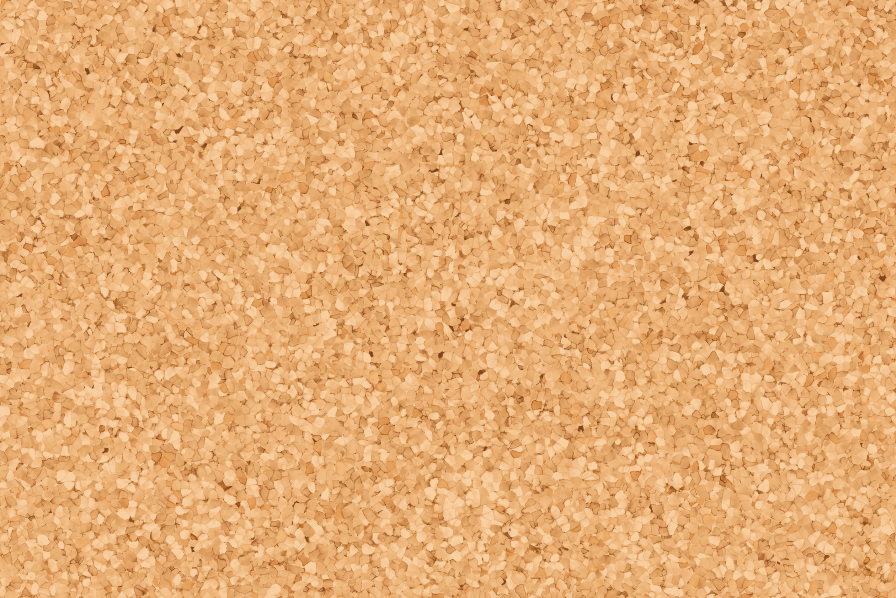
Give the GLSL for this texture, as a WebGL 2 fragment shader.

```glsl
#version 300 es
precision highp float;
precision highp int;
// Pressed cork board: angular chips scattered over a bed of finer crumbs.
// Both layers are jittered cells with a stretched octagonal metric; a tone
// per grain, minus the shadow in the gaps, is looked up in a cork colour ramp.

uniform vec2 u_resolution;
out vec4 outColor;

const float TAU = 6.28319;
const float CHIPS_PER_HEIGHT = 66.0;
const float CRUMBS_PER_HEIGHT = 112.0;

struct Grain {
    float dist;   // distance from the grain centre
    float gap;    // distance margin to the nearest neighbour
    vec2 offset;  // position relative to the centre
    vec4 rnd;     // random values of the grain
};

// Integer hash of a lattice cell, four values in 0..1
vec4 hash4(ivec2 cell, uint seed) {
    uvec2 c = uvec2(cell + 4096);
    uvec4 v = uvec4(c.x, c.y, seed, c.x ^ (c.y << 8u));
    v = v * 1664525u + 1013904223u;
    v += v.yzxy * v.wxyz;
    v ^= v >> 16u;
    v += v.yzxy * v.wxyz;
    v ^= v >> 16u;
    return vec4(v & 65535u) / 65535.0;
}

float valueNoise(vec2 p, uint seed) {
    ivec2 i = ivec2(floor(p));
    vec2 f = fract(p);
    f = f * f * (3.0 - 2.0 * f);
    float a = hash4(i, seed).x;
    float b = hash4(i + ivec2(1, 0), seed).x;
    float c = hash4(i + ivec2(0, 1), seed).x;
    float d = hash4(i + ivec2(1, 1), seed).x;
    return mix(mix(a, b, f.x), mix(c, d, f.x), f.y);
}

float octagon(vec2 p) {
    p = abs(p);
    return max(max(p.x, p.y), 0.72 * (p.x + p.y));
}

// Nearest grain, each one turned and stretched at random
Grain nearestGrain(vec2 p, uint seed) {
    ivec2 base = ivec2(floor(p));
    Grain g = Grain(9.0, 0.0, vec2(0.0), vec4(0.0));
    float second = 9.0;
    for (int y = -1; y <= 1; y++) {
        for (int x = -1; x <= 1; x++) {
            ivec2 cell = base + ivec2(x, y);
            vec4 place = hash4(cell, seed);
            vec2 r = p - vec2(cell) - place.xy;
            float c = cos(TAU * place.z), s = sin(TAU * place.z);
            float stretch = mix(0.75, 1.3, place.w);
            float d = octagon(mat2(c, s, -s, c) * r * vec2(stretch, 1.0 / stretch));
            if (d < g.dist) {
                second = g.dist;
                g = Grain(d, 0.0, r, hash4(cell, seed + 17u));
            } else {
                second = min(second, d);
            }
        }
    }
    g.gap = second - g.dist;
    return g;
}

// Tone from crevice brown (below 0) to pale chip (near 1)
vec3 corkRamp(float t) {
    vec3 c = mix(vec3(0.50, 0.27, 0.11), vec3(0.74, 0.47, 0.24), smoothstep(-0.4, 0.04, t));
    c = mix(c, vec3(0.85, 0.60, 0.355), clamp((t - 0.04) / 0.16, 0.0, 1.0));
    c = mix(c, vec3(0.91, 0.68, 0.44), clamp((t - 0.20) / 0.27, 0.0, 1.0));
    c = mix(c, vec3(0.94, 0.73, 0.51), clamp((t - 0.47) / 0.28, 0.0, 1.0));
    return mix(c, vec3(0.97, 0.81, 0.63), clamp((t - 0.75) / 0.27, 0.0, 1.0));
}

// Grain tone with a slight tilt towards a random side and dark gaps
float grainTone(Grain g, float low, float range, float shadow) {
    float angle = TAU * g.rnd.z;
    float tilt = 0.22 * dot(g.offset, vec2(cos(angle), sin(angle)));
    float crevice = 1.0 - smoothstep(0.0, 0.2, g.gap);
    return low + range * g.rnd.x + tilt - shadow * crevice * g.rnd.w;
}

vec3 cork(vec2 p) {
    float rough = valueNoise(p * 170.0, 3u) - 0.5;
    float broad = valueNoise(p * 3.0, 5u) + 0.6 * valueNoise(p * 9.0, 7u) - 0.8;
    vec2 warp = vec2(valueNoise(p * 90.0, 11u), valueNoise(p * 90.0, 13u)) - 0.5;
    Grain chip = nearestGrain(p * CHIPS_PER_HEIGHT + 0.4 * warp, 101u);
    Grain crumb = nearestGrain(p * CRUMBS_PER_HEIGHT + 0.5 * warp, 211u);

    // Chips of varied radius lie over the crumbs
    float radius = mix(0.32, 0.78, chip.rnd.y) + 0.12 * rough;
    float cover = 1.0 - smoothstep(radius - 0.05, radius + 0.05, chip.dist);
    float speck = step(0.985, crumb.rnd.y);
    float crumbTone = grainTone(crumb, 0.14, 0.72, 0.7) - 0.7 * speck;
    float chipTone = grainTone(chip, 0.27, 0.78, 0.5);
    float tone = mix(crumbTone, chipTone, cover) + 0.28 * rough + 0.09 * broad;

    // A few grains are rust coloured
    float rust = mix(step(0.92, crumb.rnd.z), step(0.95, chip.rnd.w), cover);
    return corkRamp(tone) * mix(vec3(1.0), vec3(0.97, 0.89, 0.76), rust);
}

void main() {
    vec3 sum = vec3(0.0);
    for (int i = 0; i < 4; i++) {
        vec2 shift = vec2(i & 1, i >> 1) * 0.5 - 0.25;
        sum += cork((gl_FragCoord.xy + shift) / u_resolution.y);
    }
    outColor = vec4(sum / 4.0, 1.0);
}
```
